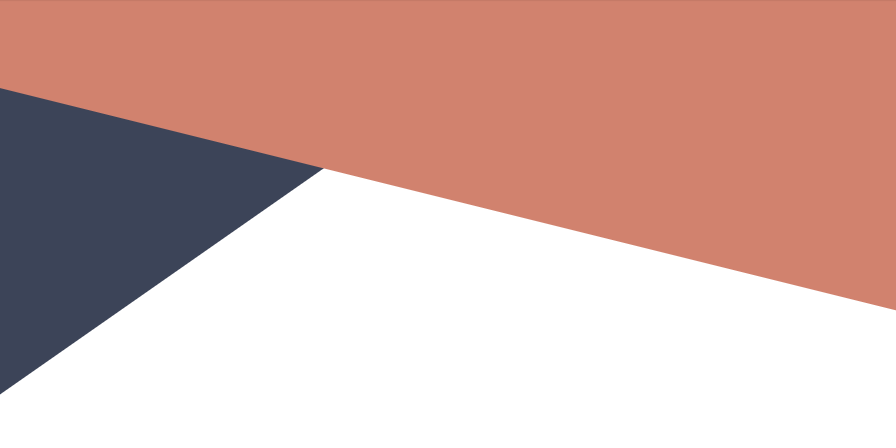
Write a WebGL 1 fragment shader that draws this background.

```glsl
precision highp float;

uniform vec2 u_resolution;

const vec3 WHITE = vec3(1.0);
const vec3 CORAL = vec3(0.82, 0.51, 0.43);
const vec3 NAVY = vec3(0.235, 0.265, 0.345);

// Signed distance to the line from a to b, positive on its left side
float lineDistance(vec2 p, vec2 a, vec2 b) {
  vec2 along = normalize(b - a);
  return dot(p - a, vec2(-along.y, along.x));
}

// Smooth coverage of the area where the distance is positive
float coverage(float dist, float pixel) {
  return clamp(dist / pixel + 0.5, 0.0, 1.0);
}

// Coverage of the half plane above a line that crosses the whole canvas,
// given its heights at the left and right borders
float above(vec2 p, float leftHeight, float rightHeight, float aspect, float pixel) {
  vec2 left = vec2(0.0, leftHeight);
  vec2 right = vec2(aspect, rightHeight);
  return coverage(lineDistance(p, left, right), pixel);
}

void main() {
  float pixel = 1.0 / u_resolution.y;
  float aspect = u_resolution.x * pixel;
  vec2 p = gl_FragCoord.xy * pixel;

  // Navy wedge rising from the left border
  float wedge = above(p, 0.1195, 1.5165, aspect, pixel);
  vec3 color = mix(WHITE, NAVY, wedge);

  // Coral band falling to the right, laid over the wedge
  float band = above(p, 0.8034, 0.3073, aspect, pixel);
  color = mix(color, CORAL, band);

  // Faint shade along the top border
  float topShade = above(p, 0.9974, 0.9974, aspect, pixel);
  color *= 1.0 - 0.06 * topShade;

  gl_FragColor = vec4(color, 1.0);
}
```
